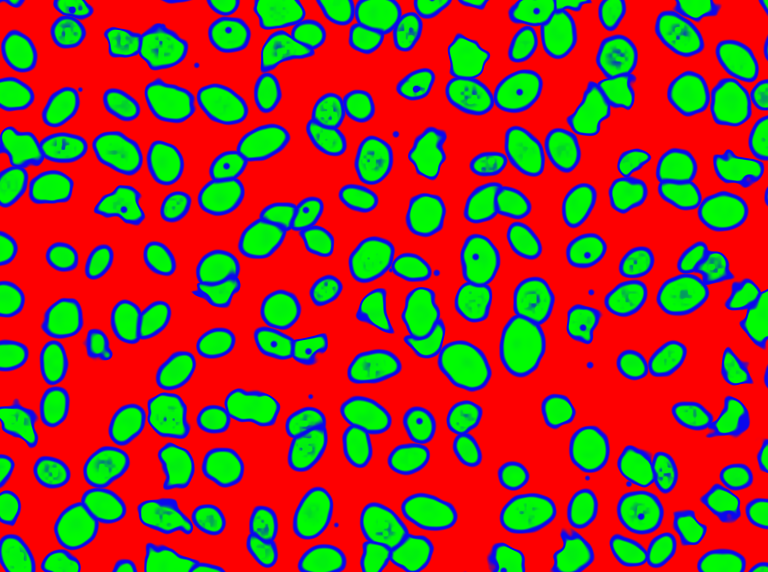
Reproduce this pattern procedurally as a WebGL 1 fragment shader.

```glsl
precision highp float;
// Scattered green cell nuclei with soft blue rims on a red ground.
uniform vec2 u_resolution;

const vec3 GROUND = vec3(0.995, 0.0, 0.005);
const vec3 RIM = vec3(0.04, 0.03, 0.93);
const vec3 BODY = vec3(0.0, 0.99, 0.01);
const float SPACING = 0.09;        // nucleus grid, in canvas heights
const float DEBRIS_SPACING = 0.17;
const float FAR = 1.0;

vec4 hash4(vec2 p) {
  vec4 q = fract(p.xyxy * vec4(0.1031, 0.1030, 0.0973, 0.1099));
  q += dot(q, q.wzxy + 33.33);
  return fract((q.xxyz + q.yzzw) * q.zywx);
}

float valueNoise(vec2 p) {
  vec2 i = floor(p), f = fract(p);
  vec2 u = f * f * (3.0 - 2.0 * f);
  float low = mix(hash4(i).x, hash4(i + vec2(1.0, 0.0)).x, u.x);
  float high = mix(hash4(i + vec2(0.0, 1.0)).x, hash4(i + 1.0).x, u.x);
  return mix(low, high, u.y);
}

vec2 rotate(vec2 p, float angle) {
  float c = cos(angle), s = sin(angle);
  return vec2(c * p.x + s * p.y, c * p.y - s * p.x);
}

// Approximate signed distance to an ellipse.
float ellipse(vec2 p, vec2 radii) {
  float k = length(p / radii);
  return k * (k - 1.0) / max(length(p / (radii * radii)), 0.001);
}

vec2 nucleusCentre(vec2 id) {
  return (id + 0.5 + 0.68 * (hash4(id + 17.0).xy - 0.5)) * SPACING;
}

// One nucleus: a smooth oval, or now and then a bent and lobed one.
float nucleus(vec2 p, vec2 id) {
  vec4 shape = hash4(id + 51.0);
  vec4 form = hash4(id + 113.0);
  if (form.x > 0.93) return FAR;
  float lobed = smoothstep(0.62, 0.85, form.y);
  float size = 0.0225 + 0.014 * shape.x + 0.008 * step(0.93, form.z);
  float stretch = mix(1.04, 1.34, shape.y);
  vec2 radii = size * vec2(stretch, 1.0 / stretch);
  vec2 q = rotate(p - nucleusCentre(id), 6.2832 * shape.z);
  float bend = (shape.w - 0.5) * mix(0.2, 0.8, lobed);
  q.y += bend * (q.x * q.x / radii.x - 0.3 * radii.x);
  float lumps = valueNoise(q * 52.0 + 40.0 * form.zw) - 0.5;
  return ellipse(q, radii) + mix(0.004, 0.019, lobed) * lumps;
}

// Nearest and second nearest distances (xy), id of the nearest (zw).
vec4 nearestNuclei(vec2 p) {
  vec4 best = vec4(FAR, FAR, 0.0, 0.0);
  vec2 base = floor(p / SPACING);
  for (int y = -1; y <= 1; y++) {
    for (int x = -1; x <= 1; x++) {
      vec2 id = base + vec2(float(x), float(y));
      float d = nucleus(p, id);
      if (d < best.x) best = vec4(d, best.x, id);
      else best.y = min(best.y, d);
    }
  }
  return best;
}

// Sparse specks too small to show a green body.
float debris(vec2 p) {
  vec2 id = floor(p / DEBRIS_SPACING);
  vec4 h = hash4(id + 211.0);
  vec2 centre = (id + 0.1 + 0.8 * h.xy) * DEBRIS_SPACING;
  return h.z < 0.35 ? length(p - centre) - 0.0025 * h.w : FAR;
}

// Mottled chromatin and an occasional dark nucleolus, from 0 to 1.
float stain(vec2 p, vec2 id) {
  vec4 h = hash4(id + 307.0);
  vec2 q = p - nucleusCentre(id);
  float core = 1.0 - smoothstep(0.006, 0.026, length(q));
  float grain = smoothstep(0.42, 0.9, valueNoise(p * 135.0));
  float mottle = smoothstep(0.65, 0.95, h.x) * core * grain * 0.75;
  float spot = length(q - 0.016 * (h.zw - 0.5));
  float nucleolus = step(0.91, h.y) * (1.0 - smoothstep(0.003, 0.008, spot));
  float tone = 0.07 * core * valueNoise(p * 60.0);
  return clamp(mottle + nucleolus + tone, 0.0, 1.0);
}

void main() {
  vec2 p = gl_FragCoord.xy / u_resolution.y + 3.0;
  vec4 near = nearestNuclei(p);

  // Touching nuclei keep a blue seam along their shared border.
  float seam = 0.45 * (near.x - near.y);
  float edge = min(max(near.x, seam), debris(p));

  float rim = 1.0 - smoothstep(0.0010, 0.0056, edge);
  float body = 1.0 - smoothstep(-0.0062, -0.0010, edge);
  body *= 1.0 - stain(p, near.zw);
  gl_FragColor = vec4(mix(mix(GROUND, RIM, rim), BODY, body), 1.0);
}
```
